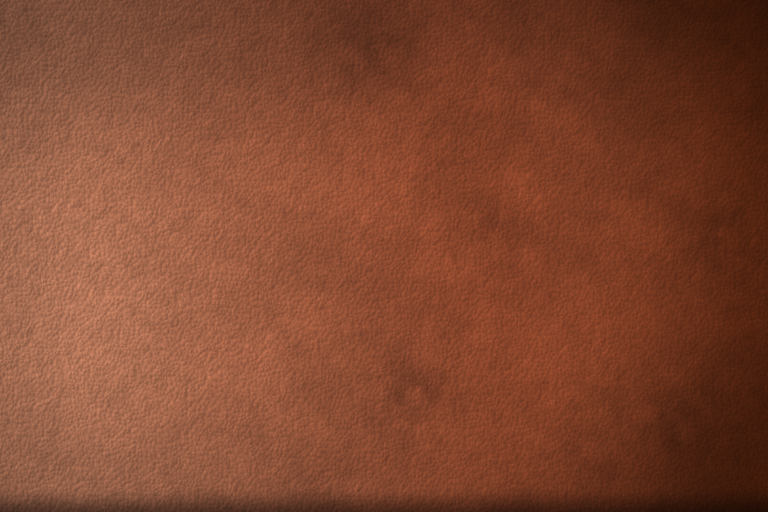
A Shadertoy shader for this texture:

```glsl
// Draws brown grained leather, lit softly from the left and shaded toward the right.

const vec3 PALE_TAN = vec3(0.665, 0.432, 0.325);
const vec3 RUST = vec3(0.555, 0.275, 0.17);
const vec3 DARK_BROWN = vec3(0.28, 0.112, 0.042);

float hash(vec2 cell) {
    return fract(sin(dot(cell, vec2(127.1, 311.7))) * 43758.55);
}

float valueNoise(vec2 p) {
    vec2 cell = floor(p);
    vec2 f = fract(p);
    f = f * f * (3.0 - 2.0 * f);
    float low = mix(hash(cell), hash(cell + vec2(1.0, 0.0)), f.x);
    float high = mix(hash(cell + vec2(0.0, 1.0)), hash(cell + vec2(1.0)), f.x);
    return mix(low, high, f.y);
}

float fbm(vec2 p) {
    float sum = 0.0;
    float weight = 0.5;
    for (int i = 0; i < 5; i++) {
        sum += weight * valueNoise(p);
        p = mat2(1.6, 1.2, -1.2, 1.6) * p + 7.3;
        weight *= 0.55;
    }
    return sum;
}

// Distance to the nearest scattered pebble centre.
float pebbles(vec2 p) {
    vec2 cell = floor(p);
    float nearest = 4.0;
    for (int y = -1; y <= 1; y++) {
        for (int x = -1; x <= 1; x++) {
            vec2 id = cell + vec2(x, y);
            vec2 offset = id + vec2(hash(id), hash(id + 19.7)) - p;
            nearest = min(nearest, dot(offset, offset));
        }
    }
    return sqrt(nearest);
}

// Height of the hide: rounded pebbles over slightly slanted wrinkles.
float hideHeight(vec2 p) {
    vec2 warped = p + 0.006 * vec2(valueNoise(p * 30.0), valueNoise(p * 30.0 + 41.0));
    float grain = 1.0 - pebbles(warped * vec2(135.0, 120.0));
    float wrinkles = fbm(mat2(0.94, 0.34, -0.34, 0.94) * warped * vec2(75.0, 42.0));
    return 0.65 * grain + 0.8 * wrinkles;
}

float softSpot(vec2 uv, vec2 centre, vec2 radius) {
    vec2 d = (uv - centre) / radius;
    return exp(-dot(d, d));
}

// Broad colour: tan on the left, rust in the middle, dark on the right.
vec3 baseColour(vec2 uv) {
    vec3 colour = mix(PALE_TAN, RUST, smoothstep(0.0, 0.7, uv.x + 0.1 * (uv.y - 0.4)));
    float bulge = 0.09 * pow(abs(uv.y - 0.5) * 2.0, 2.0);
    float shade = smoothstep(0.68, 1.1, uv.x + bulge);
    return mix(colour, DARK_BROWN, shade);
}

// Falloff toward the top, lower corners and the bottom rim.
float edgeLight(vec2 uv) {
    float top = 1.0 - 0.27 * smoothstep(0.6, 1.04, uv.y + 0.08 * (0.5 - uv.x));
    float low = 1.0 - 0.14 * smoothstep(0.32, 0.0, uv.y);
    float rim = mix(0.5, 1.0, smoothstep(-0.012, 0.05, uv.y));
    float left = 1.0 - 0.08 * smoothstep(0.13, 0.0, uv.x);
    return top * low * rim * left;
}

// Faint ragged stains, stronger toward the right half.
float stains(vec2 uv, vec2 p) {
    float cloud = smoothstep(0.4, 0.75, fbm(p * 8.0 + 3.0));
    float patches = softSpot(uv, vec2(0.66, 0.58), vec2(0.06, 0.07));
    patches += softSpot(uv, vec2(0.54, 0.22), vec2(0.06, 0.08));
    patches += softSpot(uv, vec2(0.86, 0.18), vec2(0.14, 0.12));
    patches += softSpot(uv, vec2(0.94, 0.51), vec2(0.06, 0.14));
    patches += softSpot(uv, vec2(0.48, 0.91), vec2(0.07, 0.08));
    patches += softSpot(uv, vec2(0.72, 0.82), vec2(0.05, 0.06));
    float broken = patches * smoothstep(0.25, 0.75, fbm(p * 26.0));
    return 0.1 * cloud * smoothstep(0.0, 0.6, uv.x) + 0.13 * broken;
}

void mainImage(out vec4 fragColor, in vec2 fragCoord) {
    vec2 uv = fragCoord / iResolution.xy;
    vec2 p = fragCoord / iResolution.y;

    // Broad light and stains
    vec3 colour = baseColour(uv) * edgeLight(uv);
    float glow = softSpot(uv, vec2(0.13, 0.4), vec2(0.14, 0.2));
    colour += glow * vec3(0.022, 0.02, 0.018);
    colour *= 1.035 - stains(uv, p);
    colour *= 0.92 + 0.14 * fbm(p * 38.0);

    // Raking light across the grain
    vec2 lightStep = vec2(-0.0022, 0.0018);
    float slope = hideHeight(p) - hideHeight(p + lightStep);
    float relief = mix(0.42, 0.3, uv.x);
    colour *= 1.0 + relief * clamp(slope, -0.6, 0.6);

    // Fine pores
    colour *= 0.95 + 0.1 * valueNoise(p * 270.0);

    fragColor = vec4(clamp(colour, 0.0, 1.0), 1.0);
}
```
